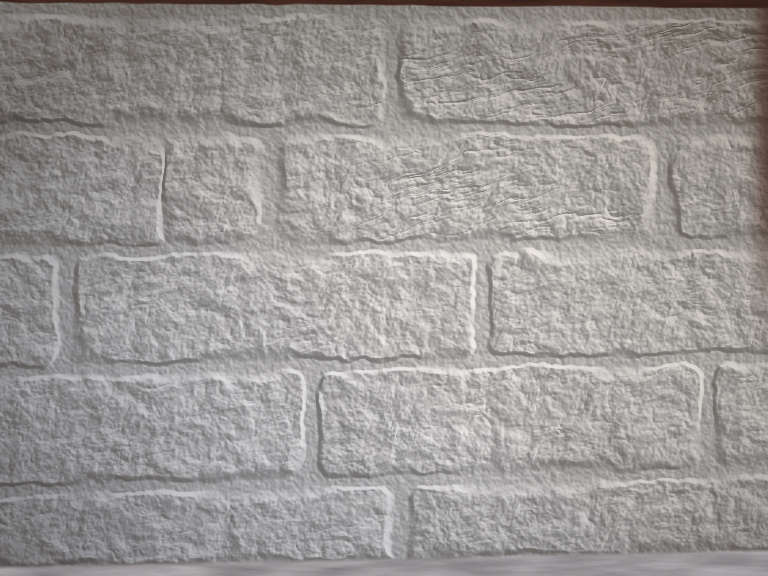
This texture is drawn by a Shadertoy shader. Its source:

```glsl
// A white-painted brick wall: five rows of rough bricks with recessed joints.
// A height field of rounded boxes and warped noise is shaded by its slope,
// then tinted by soft uneven room light and framed by dark wooden edges.

// Per row: position of one upright joint, and spacing between joints.
const vec2 JOINTS[5] = vec2[5](vec2(.682, .740), vec2(.470, .684),
    vec2(.115, .724), vec2(.540, .689), vec2(.694, .750));

float hash(vec2 p) {
    vec3 q = fract(p.xyx * .1031);
    q += dot(q, q.yzx + 33.33);
    return fract((q.x + q.y) * q.z);
}

float noise(vec2 p) {
    vec2 i = floor(p), f = fract(p);
    f = f * f * (3. - 2. * f);
    return mix(mix(hash(i), hash(i + vec2(1, 0)), f.x),
               mix(hash(i + vec2(0, 1)), hash(i + 1.), f.x), f.y);
}

float fbm(vec2 p) {
    float sum = 0., amplitude = .5;
    for (int i = 0; i < 4; i++) {
        sum += amplitude * noise(p);
        p = mat2(1.6, 1.2, -1.2, 1.6) * p + 7.3;
        amplitude *= .5;
    }
    return sum / .9375;
}

// Signed distance to the nearest brick outline, negative inside; y runs down.
float brickDistance(vec2 p) {
    float ledge = p.y - .985 + .022 * p.x;
    p.y += (p.x - .667) * .046 * (p.y - .227);   // lower rows tilt more
    float row = clamp(floor((p.y - .024) / .203), 0., 4.);
    vec2 joint = JOINTS[int(row)];
    vec2 cell = vec2((fract((p.x - joint.x) / joint.y) - .5) * joint.y,
                     p.y - .024 - (row + .5) * .203);
    vec2 q = abs(cell) - vec2(joint.y * .5 - .015, .090) + .022;
    float d = length(max(q, 0.)) + min(max(q.x, q.y), 0.) - .022;
    if (row == 1.) d = max(d, -abs(p.x - .285));   // split brick
    return max(d, ledge);
}

// 1 on a brick, 0 in the mortar; the outline is chipped and unevenly worn
float brickFace(vec2 p, vec2 warp) {
    float chips = (noise(p * 38.) - .5) * .008 + (noise(p * 90.) - .5) * .004;
    float wear = mix(.004, .026, smoothstep(.25, .75, noise(p * 13. + 5.)));
    return smoothstep(.005, -wear, brickDistance(p + warp * .016) + chips);
}

vec2 warpAt(vec2 p) {
    return vec2(fbm(p * 11.), fbm(p * 11. + 40.)) - .5;
}

float height(vec2 p) {
    vec2 warp = warpAt(p);
    vec2 s = p + warp * .04;
    s.y += .3 * s.x;                                     // grain climbs rightward
    float lumps = fbm(s * vec2(26, 33));
    float pits = abs(2. * fbm(s.yx * vec2(30, 24) + 15.) - 1.);
    float ridge = 1. - abs(2. * fbm(s * vec2(10, 36) + 9.) - 1.);
    float fissures = smoothstep(.5, .8, p.x) * smoothstep(.48, .36, p.y);
    float crack = pow(ridge, 6.) * fissures
                * smoothstep(.3, .65, noise(p * 7. + 3.));
    float grain = .0026 * noise(p * 210.) + .0034 * noise(p * 115.);
    float stone = .001 + .029 * lumps + .014 * min(pits, .5) - .010 * crack;
    return brickFace(p, warp) * stone + grain;
}

void mainImage(out vec4 fragColor, in vec2 fragCoord) {
    vec2 p = vec2(fragCoord.x, iResolution.y - fragCoord.y) / iResolution.y;
    float right = iResolution.x / iResolution.y;

    // Light grazes the relief from the upper right
    vec2 e = vec2(.0018, 0);
    float h = height(p);
    vec2 slope = vec2(height(p + e.xy) - h, height(p + e.yx) - h) / e.x;
    float relief = tanh(.85 * dot(slope, vec2(-.7, .6)));
    float face = brickFace(p, warpAt(p));
    float tone = mix(.60, .61, face) + .19 * relief + 1.2 * (h - .02) * face;
    tone += .08 * (fbm(p * 5. + 20.) - .5);

    // Room light: brightest near the middle, cool low left, warm high right
    vec2 away = (p - vec2(right * .58, .57)) / vec2(right * .5, .5);
    tone *= 1.17 - .25 * min(dot(away, away), 1.8);
    float warmth = clamp(.5 + .6 * (p.x / right - p.y), 0., 1.);
    vec3 color = tone * mix(vec3(.985, .99, 1.02), vec3(1.035, 1., .95), warmth);
    color *= mix(vec3(1.03, .99, .95), vec3(1), smoothstep(.35, .55, tone));

    // Smooth ledge under the wall
    float ledge = smoothstep(.980, .990, p.y + .022 * p.x);
    float streaks = fbm(p * vec2(12, 90));
    color = mix(color, vec3(.60, .58, .59) + .25 * (streaks - .5), ledge);

    // Shadowed right side and wooden strip along the top
    vec3 wood = vec3(.23, .14, .11);
    float side = smoothstep(right - .045, right + .005, p.x)
               * (1. - smoothstep(.25, .65, p.y));
    color = mix(color, wood * 1.2, .75 * side);
    float strip = .004 + .010 * p.x / right + .003 * (noise(p * 25.) - .5);
    color = mix(wood * (.8 + .5 * streaks), color,
                smoothstep(strip - .002, strip + .002, p.y));
    fragColor = vec4(color, 1.);
}
```
